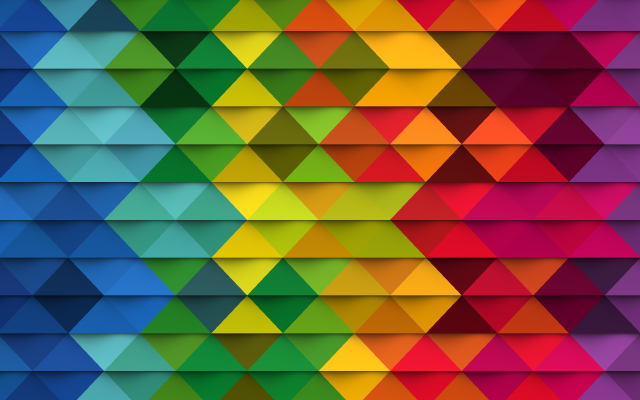
Reproduce this background procedurally as a Shadertoy shader.

```glsl
// Spectrum mosaic of overlapping paper triangles, paired into diamonds and hourglasses.

const float ROW_HEIGHT = 0.0945;   // triangle height, in canvas heights
const float HALF_BASE  = 0.0894;   // half of a triangle base
const vec2  FIRST_APEX = vec2(0.1708, 0.0771); // from the upper left corner
const int   SAMPLES = 3;           // antialiasing samples per axis

float hash(vec2 p, float seed) {
    vec3 q = fract(vec3(p.xyx) * 0.1031 + seed * 0.173);
    q += dot(q, q.yzx + 33.33);
    return fract((q.x + q.y) * q.z);
}

// Colour ramp from blue through green and yellow to purple, t in 0..1
vec3 spectrum(float t) {
    vec3 stops[11] = vec3[11](
        vec3(0.10, 0.25, 0.54), vec3(0.13, 0.40, 0.70), vec3(0.37, 0.74, 0.77),
        vec3(0.06, 0.48, 0.20), vec3(0.34, 0.63, 0.16), vec3(0.82, 0.83, 0.10),
        vec3(0.96, 0.66, 0.08), vec3(0.92, 0.36, 0.12), vec3(0.82, 0.07, 0.17),
        vec3(0.77, 0.03, 0.35), vec3(0.53, 0.24, 0.56));
    float s = clamp(t, 0.0, 1.0) * 10.0;
    int i = min(int(s), 9);
    return mix(stops[i], stops[i + 1], smoothstep(0.15, 0.85, s - float(i)));
}

// Flat colour of one diamond or hourglass; cell = (column, row pair)
vec3 cellColor(vec2 cell, float aspect) {
    float x = (cell.x * HALF_BASE + FIRST_APEX.x) / aspect;
    float down = cell.y / 5.0;
    float middle = sin(3.1416 * clamp(x, 0.0, 1.0));

    // Left to right spectrum, with wider blues and greens lower down
    float t = x + 0.04 - 0.09 * down * middle;
    t += (hash(cell, 1.0) - 0.5) * (0.12 + 0.20 * middle);
    vec3 color = spectrum(t);

    // Uneven brightness and a few deep, shaded sheets
    color *= mix(0.82, 1.10, hash(cell, 2.0));
    float deep = step(0.87, hash(cell, 3.0));
    return color * mix(1.0, 0.48, deep);
}

// Soft shadow below the sheet above; d runs down the row, s along a base
float sheetShadow(float d, float s) {
    float reach = mix(0.05, 0.17, 0.5 + 0.5 * sin(6.2832 * s));
    return 1.0 - 0.62 * exp(-d / reach);
}

vec3 mosaic(vec2 p, float aspect) {
    float v = (1.0 - p.y - FIRST_APEX.y) / ROW_HEIGHT;
    float u = (p.x - FIRST_APEX.x) / HALF_BASE;
    float row = floor(v);
    float d = v - row;
    float lower = mod(row, 2.0);

    // Diamonds widen in upper rows and narrow in lower rows
    float column = 2.0 * floor(0.5 * u + 0.5);
    float dx = u - column;
    float width = mix(d, 1.0 - d, lower);
    if (abs(dx) > width) column += sign(dx);

    vec3 color = cellColor(vec2(column, floor(row / 2.0)), aspect);

    // Lower halves are deeper and more saturated
    float grey = dot(color, vec3(0.3, 0.6, 0.1));
    vec3 rich = mix(vec3(grey), color, 1.12) * 0.90;
    color = mix(color * 1.04, rich, lower);

    color *= mix(0.96, 1.03, d);
    color *= sheetShadow(d, 0.5 * (u + lower));
    return clamp(color, 0.0, 1.0);
}

void mainImage(out vec4 fragColor, in vec2 fragCoord) {
    float aspect = iResolution.x / iResolution.y;
    vec3 sum = vec3(0.0);
    for (int j = 0; j < SAMPLES; j++) {
        for (int i = 0; i < SAMPLES; i++) {
            vec2 offset = (vec2(i, j) + 0.5) / float(SAMPLES) - 0.5;
            sum += mosaic((fragCoord + offset) / iResolution.y, aspect);
        }
    }
    fragColor = vec4(sum / float(SAMPLES * SAMPLES), 1.0);
}
```
